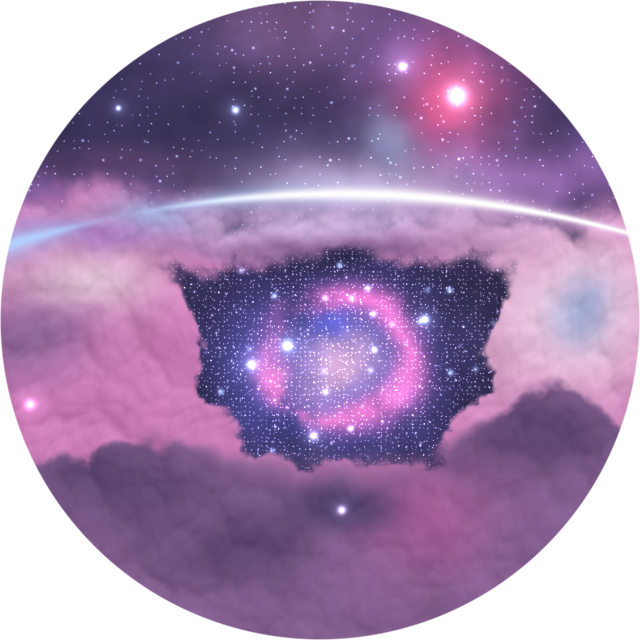
Reproduce this background procedurally as a Shadertoy shader.

```glsl
const vec3 INDIGO = vec3(.23, .2, .35);
const vec3 DUSK = vec3(.34, .25, .41);
const vec3 MAUVE = vec3(.51, .37, .56);
const vec3 LAVENDER = vec3(.79, .71, .87);
const vec3 ROSE = vec3(.78, .48, .7);
const vec3 CREAM = vec3(.94, .84, .9);
const vec3 VIOLET = vec3(.61, .42, .71);
const vec3 BLUE = vec3(.38, .4, .85);
const vec3 STEEL = vec3(.6, .65, .82);
const vec3 ICE = vec3(.7, .82, 1);

float hash(vec2 p) {
  vec3 q = fract(p.xyx * .1031);
  q += dot(q, q.yzx + 33.33);
  return fract((q.x + q.y) * q.z);
}
float noise(vec2 p) {
  vec2 i = floor(p), f = fract(p), e = vec2(0, 1);
  f = f * f * (3. - 2. * f);
  return mix(mix(hash(i), hash(i + e.yx), f.x), mix(hash(i + e), hash(i + e.yy), f.x), f.y);
}
// Rounded bumps around scattered cell points
float puff(vec2 p) {
  float nearest = 1.;
  for (int k = 0; k < 9; k++) {
    vec2 c = floor(p) + vec2(k % 3, k / 3) - 1.;
    vec2 d = c + vec2(hash(c), hash(c + 17.3)) - p;
    nearest = min(nearest, dot(d, d));
  }
  return 1. - nearest;
}
float layered(vec2 p, bool rounded) {
  float sum = 0., amp = .52;
  for (int i = 0; i < 4; i++) {
    sum += amp * (rounded ? puff(p) : noise(p));
    p = mat2(1.7, 1.2, -1.2, 1.7) * p + 3.7;
    amp *= .5;
  }
  return sum;
}
float bump(float x, float center, float width) {
  float d = (x - center) / width;
  return exp(-d * d);
}
void paint(inout vec3 color, vec3 hue, vec2 p, vec2 center, vec2 size) {
  vec2 d = (p - center) / size;
  color = mix(color, hue, .87 * exp(-dot(d, d)));
}
// At most one star per grid cell
float stars(vec2 p, float cells, float share, float radius) {
  vec2 g = p * cells, c = floor(g);
  vec2 spot = .25 + .5 * vec2(hash(c + 5.1), hash(c + 91.7));
  float lit = step(1. - share, hash(c + 43.)) * (.3 + .7 * hash(c + 61.));
  return lit * bump(length(fract(g) - spot), 0., cells * radius);
}
float sparkle(vec2 p, float x, float y, float size) {
  float d = length(p - vec2(x, y)) / size;
  return exp(-d * d * 4.) + .4 * exp(-d);
}
vec3 skyColor(vec2 p) {
  vec3 c = INDIGO;
  paint(c, MAUVE, p, vec2(.48, 1), vec2(.19, .1));
  paint(c, VIOLET, p, vec2(.67, .89), vec2(.11, .1));
  paint(c, VIOLET, p, vec2(.84, .73), vec2(.24, .06));
  paint(c, LAVENDER, p, vec2(.54, .71), vec2(.2, .06));
  paint(c, STEEL, p, vec2(.61, .79), vec2(.05));
  paint(c, VIOLET, p, vec2(.08, .69), vec2(.18, .045));
  paint(c, DUSK, p, vec2(.18, .755), vec2(.13, .03));
  paint(c, vec3(.94, .33, .55), p, vec2(.71, .85), vec2(.075));
  return c;
}
vec3 cloudColor(vec2 p) {
  vec3 c = ROSE;
  paint(c, LAVENDER, p, vec2(.5, .65), vec2(.34, .05));
  paint(c, STEEL, p, vec2(.23, .67), vec2(.08, .04));
  paint(c, VIOLET, p, vec2(.12, .63), vec2(.13, .03));
  paint(c, CREAM, p, vec2(.13, .555), vec2(.12, .05));
  paint(c, MAUVE, p, vec2(.04, .47), vec2(.09, .06));
  paint(c, CREAM, p, vec2(.9, .51), vec2(.18, .14));
  paint(c, STEEL, p, vec2(.91, .51), vec2(.05));
  paint(c, MAUVE, p, vec2(.51, .605), vec2(.22, .025));
  return c;
}
vec3 bankColor(vec2 p) {
  vec3 c = MAUVE;
  paint(c, DUSK, p, vec2(.2, .25), vec2(.15, .07));
  paint(c, DUSK, p, vec2(.38, .15), vec2(.11, .06));
  paint(c, DUSK, p, vec2(.83, .32), vec2(.13, .07));
  paint(c, vec3(.66, .36, .59), p, vec2(.67, .2), vec2(.11, .09));
  paint(c, INDIGO, p, vec2(.54, .21), vec2(.08, .04));
  return c;
}
vec3 galaxyColor(vec2 p, float grain) {
  vec3 c = INDIGO * .8;
  paint(c, BLUE, p, vec2(.51, .42), vec2(.17, .13));
  float ring = bump(length((p - vec2(.54, .435)) / vec2(.11, .092)), 1., .26);
  c = mix(c, vec3(.88, .46, .8), ring * smoothstep(.2, .6, grain));
  paint(c, vec3(1, .78, .94), p, vec2(.53, .425), vec2(.07, .05));
  paint(c, BLUE, p, vec2(.52, .49), vec2(.035, .022));
  return c * (.72 + .55 * grain);
}
void mainImage(out vec4 fragColor, in vec2 fragCoord) {
  float side = min(iResolution.x, iResolution.y);
  vec2 p = (fragCoord - .5 * iResolution.xy) / side + .5;
  float grain = layered(p * 13., false);
  vec2 q = p + .07 * (vec2(layered(p * 7., false), layered(p * 7. + 31., false)) - .48);
  float puffs = layered(q * 9., true), swell = .09 * (puffs - .74);
  float light = puffs - layered(q * 9. + vec2(.04, .11), true);
  float dust = stars(p, 75., .35, .0013) + stars(p, 34., .2, .002);
  // Sky and cloud field
  vec3 color = skyColor(q) * (.8 + .4 * grain) + dust * ICE * .75;
  vec3 clouds = cloudColor(q) * (.88 + .16 * puffs) + light * .28;
  color = mix(color, clouds, smoothstep(-.035, .035, .665 + .04 * bump(p.x, .16, .12) + swell - p.y));
  // Window onto the galaxy, narrowing downward
  float slant = .34 * (p.y - .32);
  float edge = max(max(.355 - slant - p.x, p.x - .715 - slant), max(p.y - .59, .27 - p.y));
  edge += swell + .05 * (grain - .48);
  float soft = mix(.007, .02, smoothstep(.53, .58, p.y));
  float fine = stars(p, 150., .65, .0011) + stars(p, 95., .5, .0014);
  vec3 galaxy = galaxyColor(q, grain) + (fine * .7 + dust) * LAVENDER + stars(p, 25., .3, .0045) * ICE;
  color = mix(color, galaxy, 1. - smoothstep(-soft, soft, edge));
  // Dark front bank
  float ridge = .265 + .045 * bump(p.x, .23, .1) + .125 * bump(p.x, .86, .13);
  float blur = mix(.01, .05, bump(p.x, .53, .16));
  vec3 bank = bankColor(q) * (.84 + .22 * puffs) + light * .16;
  color = mix(color, bank, smoothstep(-blur, blur, ridge - p.y + swell));
  // Arc of light
  float rise = p.y - .697 + .3 * (p.x - .53) * (p.x - .53);
  float width = .0035 + .007 * (bump(p.x, .6, .23) + bump(p.x, 0., .1));
  float visible = 1. - .95 * bump(p.x, .19, .085);
  vec3 tint = mix(ICE, vec3(1, .8, .98), smoothstep(.3, .85, p.x));
  color = mix(color, tint, .55 * visible * bump(rise, 0., width * 3.));
  color = mix(color, mix(tint, vec3(1), smoothstep(.15, .5, p.x)), visible * bump(rise, 0., width));
  // Landmark lights
  color += CREAM * sparkle(p, .714, .85, .028) + ROSE * sparkle(p, .047, .368, .014);
  color += ICE * (sparkle(p, .629, .896, .012) + sparkle(p, .368, .828, .01) + sparkle(p, .185, .831, .007));
  color += ICE * (sparkle(p, .393, .43, .013) + sparkle(p, .449, .46, .016) + sparkle(p, .664, .501, .012));
  color += LAVENDER * (sparkle(p, .49, .319, .012) + sparkle(p, .534, .203, .012));
  // Round frame
  float rim = (length(p - .5) - .499) * side;
  fragColor = vec4(mix(clamp(color, 0., 1.), vec3(1), smoothstep(-1., 1., rim)), 1);
}
```
